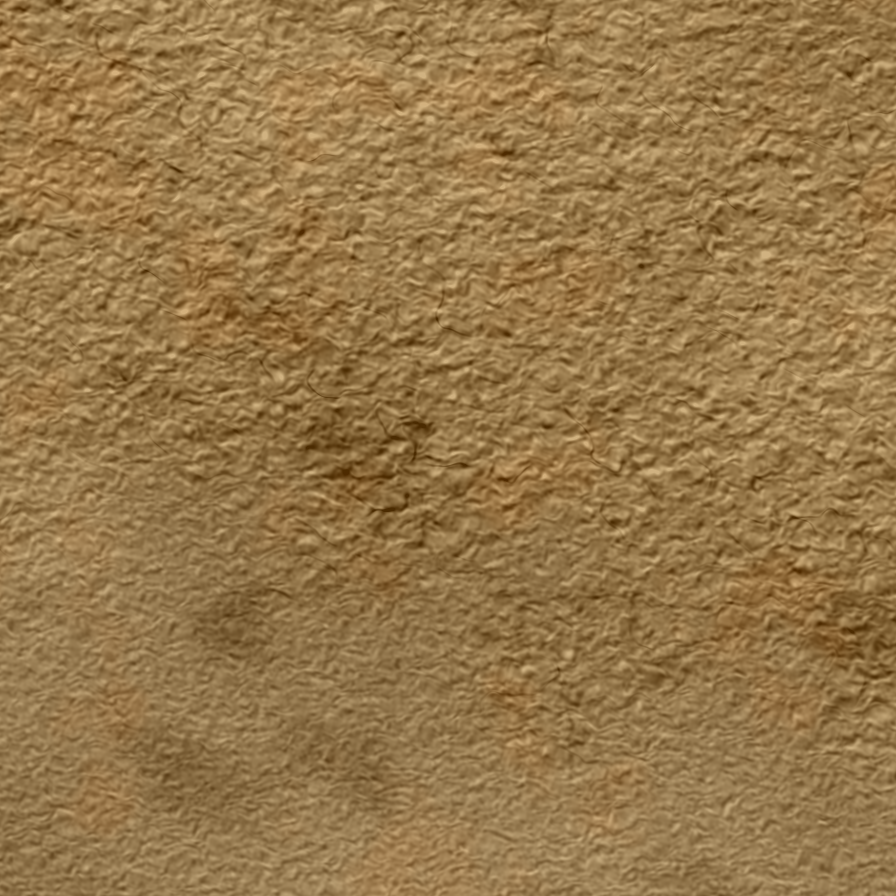
Write a WebGL 2 fragment shader that draws this texture.

```glsl
#version 300 es
precision highp float;

uniform vec2 u_resolution;
out vec4 fragColor;

float hash(vec2 cell, float seed) {
    uvec2 q = uvec2(ivec2(cell)) * uvec2(1597u, 3571u) + uint(seed) * 977u;
    uint n = q.x ^ (q.y * 2749u + (q.x << 7));
    n = (n ^ (n >> 15)) * 73244475u;
    n = (n ^ (n >> 13)) * 73244475u;
    n ^= n >> 16;
    return float(n & 65535u) / 65535.0;
}

float noise(vec2 p, float seed) {
    vec2 cell = floor(p);
    vec2 f = fract(p);
    vec2 w = f * f * (3.0 - 2.0 * f);
    float low = mix(hash(cell, seed), hash(cell + vec2(1, 0), seed), w.x);
    float high = mix(hash(cell + vec2(0, 1), seed), hash(cell + vec2(1, 1), seed), w.x);
    return mix(low, high, w.y);
}

vec2 turn(vec2 p, float angle) {
    float c = cos(angle), s = sin(angle);
    return vec2(c * p.x - s * p.y, s * p.x + c * p.y);
}

// Layered noise centred on zero
float fbm(vec2 p, float seed, int octaves) {
    float sum = 0.0, weight = 0.5;
    for (int i = 0; i < octaves; i++) {
        sum += weight * (noise(p, seed + float(i)) - 0.5);
        p = turn(p, 0.65) * 2.03 + 7.3;
        weight *= 0.55;
    }
    return sum;
}

// Height of packed crumbs, slightly flattened, with coarse lumps where rough
float crumbHeight(vec2 p, float rough) {
    vec2 flattened = p * vec2(0.78, 1.0);
    float lumps = noise(turn(flattened, 0.2) * 56.0, 11.0);
    float crumbs = noise(turn(flattened, -0.25) * 108.0, 12.0);
    float grit = noise(turn(flattened, 0.4) * 205.0, 13.0);
    return lumps * 0.65 * rough + crumbs * mix(0.38, 0.68, rough) + grit * 0.46;
}

// Thin broken lines along the middle contour of a noise field
float cracks(vec2 p, float scale, float width, float seed) {
    float contour = abs(noise(p * vec2(0.6, 1.0) * scale, seed) - 0.5);
    float gaps = smoothstep(0.4, 0.72, noise(p * scale * 1.4, seed + 1.0));
    return (1.0 - smoothstep(0.0, width, contour)) * gaps;
}

void main() {
    vec2 uv = gl_FragCoord.xy / min(u_resolution.x, u_resolution.y);

    // Rough upper ground fading into smoother ground at the lower left
    float patches = fbm(uv * 5.0, 21.0, 3);
    float rough = smoothstep(0.25, 0.7, uv.y + 0.3 * uv.x + patches * 0.6);

    // Uneven edges for crumbs and cracks
    vec2 wobble = vec2(fbm(uv * 42.0, 31.0, 2), fbm(uv * 42.0, 35.0, 2));
    vec2 ground = uv + wobble * 0.014;

    // Relief lit from above
    vec2 toLight = vec2(-0.0016, 0.0036);
    float slope = crumbHeight(ground, rough) - crumbHeight(ground + toLight, rough);
    float relief = slope * mix(0.36, 0.46, rough);

    float fissures = cracks(ground + wobble * 0.02, 20.0, 0.055, 41.0)
                   + 0.8 * cracks(turn(ground, 0.5), 37.0, 0.08, 45.0);
    float crackDepth = fissures * rough * (0.09 + 0.22 * max(patches + 0.1, 0.0));

    // Broad mottling and a few darker stains
    float mottling = fbm(uv * 3.2 + 4.0, 51.0, 5) * 0.15;
    float stain = smoothstep(0.08, 0.3, fbm(uv * vec2(5.0, 6.5), 61.0, 4)) * 0.08;
    float fineGrain = (noise(turn(uv, 0.3) * 240.0, 71.0) - 0.5) * 0.085;

    float tone = 0.012 + relief + mottling + fineGrain - crackDepth - stain;
    tone = clamp(tone, -0.3, 0.22);

    // Ochre soil, greyer where smooth, with faint rusty patches
    vec3 soil = vec3(0.595, 0.475, 0.293) + tone * vec3(1.0, 1.02, 0.97);
    float rust = smoothstep(0.05, 0.25, fbm(uv * 9.0, 81.0, 3));
    soil += (1.0 - rough) * vec3(-0.012, 0.0, 0.018);
    soil += rust * vec3(0.02, -0.006, -0.018);
    fragColor = vec4(clamp(soil, 0.0, 1.0), 1.0);
}
```
